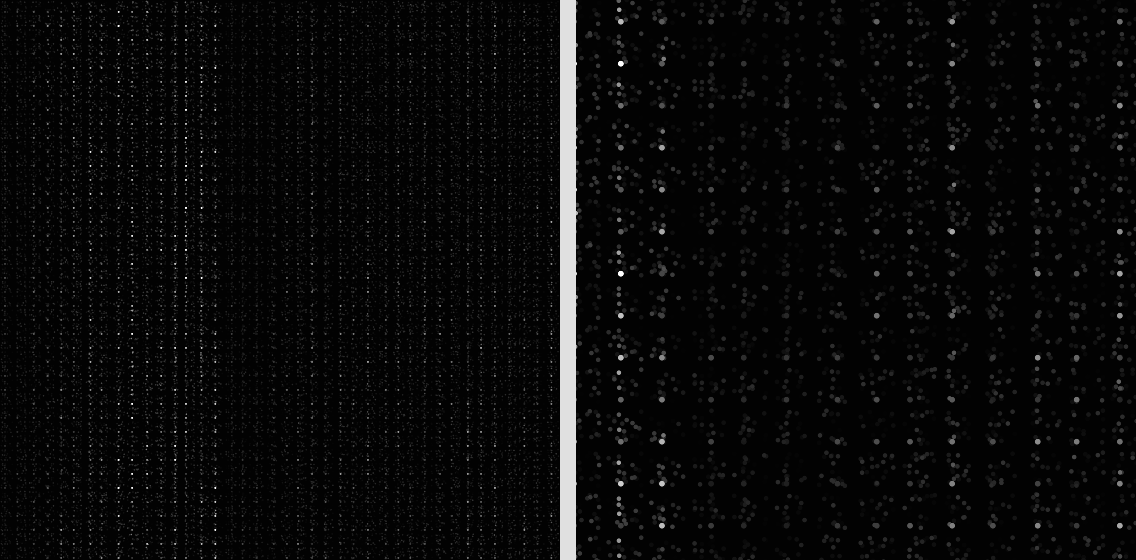
Left: the whole. Right: its middle third, enlarged.
This texture is drawn by a Shadertoy shader. Its source:

```glsl
const float REPEATS = 40.0;        // cells across and down
const int DOTS = 22;               // specks in one cell
const int SPINE_DOTS = 4;          // specks lying on the column line
const float MAIN_RADIUS = 0.068;   // in cell widths
const float DOT_RADIUS = 0.054;
const vec2 MAIN_DOT = vec2(0.40, 0.15);
const float COLUMN_JITTER = 0.32;
const float MAIN_GAIN = 1.35;
const float SPINE_GAIN = 0.85;
const float FAINT_GAIN = 0.26;
const vec3 BACKGROUND = vec3(0.008);
const vec3 DOT_COLOUR = vec3(1.0);

float hash(vec2 p) {
    return fract(sin(dot(p, vec2(127.1, 311.7))) * 43758.5453);
}

// Bright band on the left, dark gap in the middle, softer right side
float bandGain(float x) {
    float bright = smoothstep(0.0, 0.18, x) * (1.0 - smoothstep(0.385, 0.41, x));
    float right = smoothstep(0.47, 0.57, x);
    return 0.32 + 0.68 * bright + 0.26 * right;
}

// Slow change of strength along each column
float columnGain(float column, float y) {
    float wave = sin(6.2832 * (y + hash(vec2(column, 5.3))));
    return (0.55 + 0.45 * hash(vec2(column, 9.1))) * (0.82 + 0.18 * wave);
}

// Speck place, shared by every cell of a column
vec2 dotPosition(float column, int index) {
    float k = float(index);
    vec2 scatter = vec2(hash(vec2(column, k + 20.0)), hash(vec2(column, k + 50.0)));
    float spineX = MAIN_DOT.x + COLUMN_JITTER * (hash(vec2(column, 2.7)) - 0.5);
    if (index == 0) return vec2(spineX, MAIN_DOT.y);
    vec2 place = mix(vec2(0.1), vec2(0.9), scatter);
    if (index < SPINE_DOTS) place.x = spineX + 0.12 * (scatter.x - 0.5);
    return place;
}

void mainImage(out vec4 fragColor, in vec2 fragCoord) {
    vec2 uv = fragCoord / iResolution.xy;
    vec2 grid = uv * REPEATS;
    vec2 cell = floor(grid);
    vec2 local = fract(grid);
    float edge = 0.5 * REPEATS / iResolution.y;

    float band = bandGain((cell.x + 0.5) / REPEATS);
    float strength = band * columnGain(cell.x, (cell.y + 0.5) / REPEATS);
    float light = 0.0;

    for (int i = 0; i < DOTS; i++) {
        float flicker = hash(cell + float(i) * vec2(17.3, 41.9));
        float radius = DOT_RADIUS;
        float gain = FAINT_GAIN * flicker * flicker * (0.5 + 0.5 * band);
        if (i == 0) {
            gain = MAIN_GAIN * strength * (0.2 + 0.8 * flicker);
            radius = MAIN_RADIUS;
        } else if (i < SPINE_DOTS) {
            gain = SPINE_GAIN * strength * flicker * flicker;
        }

        float d = length(local - dotPosition(cell.x, i));
        float cover = 1.0 - smoothstep(radius - edge, radius + edge, d);
        light = max(light, gain * cover);
    }

    fragColor = vec4(mix(BACKGROUND, DOT_COLOUR, clamp(light, 0.0, 1.0)), 1.0);
}
```
